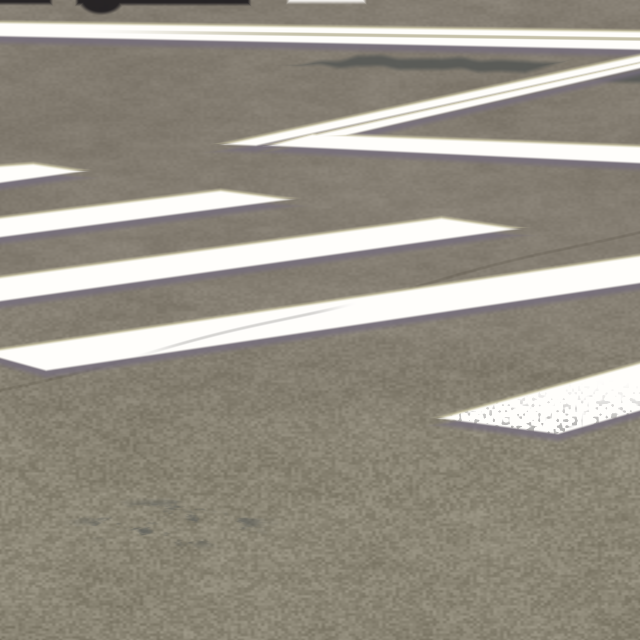
A WebGL 1 fragment shader for this texture:

```glsl
precision highp float;
uniform vec2 u_resolution;

#define ASPHALT vec3(0.53, 0.507, 0.452)
#define PAINT vec3(1.0, 0.995, 0.985)
#define WARM_FRINGE vec3(0.86, 0.84, 0.69)
#define COOL_FRINGE vec3(0.46, 0.43, 0.49)
#define SHADOW vec3(0.33, 0.34, 0.33)
#define DARK vec3(0.12, 0.11, 0.12)
#define EDGE 0.0026
#define GRAIN 0.11

float hash(vec2 p) {
  vec3 q = fract(vec3(p.xyx) * 0.1031);
  q += dot(q, q.yzx + 33.33);
  return fract((q.x + q.y) * q.z);
}

float noise(vec2 p) {
  vec2 i = floor(p), f = fract(p);
  f = f * f * (3.0 - 2.0 * f);
  return mix(mix(hash(i), hash(i + vec2(1, 0)), f.x),
             mix(hash(i + vec2(0, 1)), hash(i + vec2(1, 1)), f.x), f.y);
}

float fbm(vec2 p) {
  float sum = 0.0, amp = 0.5;
  for (int i = 0; i < 4; i++) {
    sum += amp * noise(p);
    p = p * 2.03 + 17.1;
    amp *= 0.5;
  }
  return sum;
}

// Distance to the line a-b, positive on its left side
float side(vec2 p, vec2 a, vec2 b) {
  vec2 e = b - a;
  return dot(p - a, normalize(vec2(-e.y, e.x)));
}

// Convex quad with clockwise corners
float quad(vec2 p, vec2 a, vec2 b, vec2 c, vec2 d) {
  return max(max(side(p, a, b), side(p, b, c)), max(side(p, c, d), side(p, d, a)));
}

float fill(float d, float soft) {
  return 1.0 - smoothstep(-soft, soft, d);
}

float box(vec2 p, vec2 center, vec2 halfSize) {
  vec2 q = abs(p - center) - halfSize;
  return max(q.x, q.y);
}

float roadMarks(vec2 p) {
  // Crosswalk bars
  float d = quad(p, vec2(-0.1, 0.733), vec2(0.052, 0.7435), vec2(0.129, 0.732), vec2(-0.1, 0.700));
  d = min(d, quad(p, vec2(-0.1, 0.6465), vec2(0.345, 0.702), vec2(0.453, 0.688), vec2(-0.1, 0.616)));
  d = min(d, quad(p, vec2(-0.1, 0.5525), vec2(0.69, 0.659), vec2(0.808, 0.642), vec2(-0.1, 0.515)));
  d = min(d, quad(p, vec2(-0.03, 0.4486), vec2(1.1, 0.6147), vec2(1.1, 0.572), vec2(0.072, 0.4205)));
  d = min(d, quad(p, vec2(0.686, 0.346), vec2(1.1, 0.4594), vec2(1.1, 0.3865), vec2(0.872, 0.3215)));
  // Far lane line
  d = min(d, quad(p, vec2(-0.1, 0.966), vec2(1.1, 0.949), vec2(1.1, 0.92), vec2(-0.1, 0.945)));
  // Paired diagonals and stop line
  d = min(d, quad(p, vec2(0.349, 0.774), vec2(1.1, 0.934), vec2(1.1, 0.924), vec2(0.4, 0.772)));
  d = min(d, quad(p, vec2(0.46, 0.782), vec2(1.1, 0.924), vec2(1.1, 0.916), vec2(0.54, 0.788)));
  return min(d, quad(p, vec2(0.42, 0.772), vec2(0.488, 0.79), vec2(1.1, 0.767), vec2(1.1, 0.74)));
}

void main() {
  vec2 p = gl_FragCoord.xy / u_resolution;
  float near = 1.0 - smoothstep(0.2, 0.65, p.y);

  // Asphalt: broad stains, streaks and grain stronger in the foreground
  float stains = fbm(p * vec2(5.0, 12.0)) - 0.47;
  float streaks = fbm(p * vec2(24.0, 75.0) + 9.0) - 0.47;
  float grain = noise(p * vec2(190.0, 250.0)) - 0.5;
  vec3 color = ASPHALT + 0.06 * stains + 0.06 * streaks + GRAIN * grain * mix(0.25, 1.0, near);
  color += mix(vec3(-0.018, -0.022, -0.012), vec3(0.008, 0.01, 0.0), near);

  // Oil spots
  float spotArea = 1.0 - smoothstep(0.5, 1.0, length((p - vec2(0.27, 0.182)) / vec2(0.18, 0.045)));
  float spots = smoothstep(0.52, 0.72, fbm(p * vec2(26.0, 65.0) + 3.0));
  color = mix(color, SHADOW, 0.7 * spots * spotArea);

  // Long crack
  float crackOffset = p.y - 0.39 - 0.25 * p.x + 0.003 * sin(p.x * 14.0);
  float crack = 1.0 - smoothstep(0.0005, 0.004, abs(crackOffset));
  color -= 0.05 * crack;

  // Jagged shadows on the far lane
  float teeth = 0.012 * noise(vec2(p.x * 32.0, 2.0));
  float shade = quad(p + vec2(0.0, teeth - 0.006), vec2(0.475, 0.902), vec2(0.56, 0.915),
                     vec2(0.87, 0.904), vec2(0.82, 0.888));
  shade = min(shade, quad(p, vec2(0.94, 0.876), vec2(1.1, 0.912), vec2(1.1, 0.868), vec2(0.96, 0.872)));
  color = mix(color, SHADOW, 0.85 * fill(shade, 0.005));

  // Painted marks between a cool lower and a warm upper fringe
  float marks = roadMarks(p);
  color = mix(color, COOL_FRINGE, 0.8 * fill(roadMarks(p + vec2(0.0, 0.010)), 0.006));
  color = mix(color, WARM_FRINGE, 0.85 * fill(roadMarks(p - vec2(0.0, 0.0025)), 0.0035));
  float wornArea = smoothstep(0.68, 0.72, p.x) * (1.0 - smoothstep(0.32, 0.41, p.y));
  float wear = wornArea * smoothstep(0.62, 0.85, noise(p * 210.0));
  float scuff = crack * smoothstep(0.2, 0.3, p.x) * (1.0 - smoothstep(0.48, 0.56, p.x));
  vec3 paint = PAINT - 0.3 * wear - 0.16 * scuff;
  float seam = abs(p.y - 0.953 + 0.014 * p.x);
  float seamMask = (1.0 - smoothstep(0.001, 0.004, seam)) * smoothstep(0.1, 0.5, p.x);
  paint = mix(paint, vec3(0.7, 0.68, 0.56), 0.75 * seamMask);
  color = mix(color, paint, fill(marks + 0.0005, EDGE));

  // Vehicle underside and wheel at the top border
  float wheel = (length((p - vec2(0.158, 1.003)) / vec2(0.034, 0.024)) - 1.0) * 0.024;
  float vehicle = min(wheel, box(p, vec2(0.255, 1.01), vec2(0.135, 0.017)));
  vehicle = min(vehicle, box(p, vec2(0.02, 1.01), vec2(0.06, 0.016)));
  color = mix(color, DARK, 0.92 * fill(vehicle, 0.004));
  color = mix(color, PAINT, 0.9 * fill(box(p, vec2(0.51, 1.01), vec2(0.06, 0.014)), 0.004));

  gl_FragColor = vec4(clamp(color, 0.0, 1.0), 1.0);
}
```
